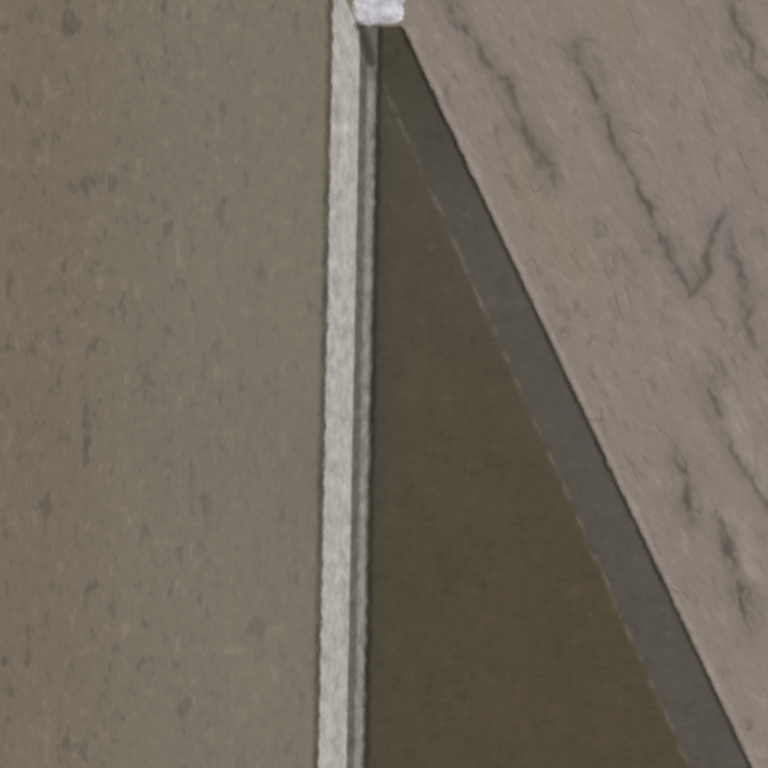
Give the GLSL for this texture, as a Shadertoy shader.

```glsl
// Draws a pale ridged strip beside a dark tapering wedge, between two wood-like fields.
// Slanted edge lines divide the canvas; gradient noise gives flecks and fibres,
// and a loop of warped segments gives the ragged veins of the right-hand field.

const float SOFT = 0.0018;

vec2 hashGradient(vec2 cell) {
    vec2 h = vec2(dot(cell, vec2(127.1, 311.7)), dot(cell, vec2(269.5, 183.3)));
    return 2.0 * fract(sin(h) * 43758.5) - 1.0;
}

float gradientNoise(vec2 p) {
    vec2 i = floor(p), f = fract(p);
    vec2 u = f * f * f * (f * (f * 6.0 - 15.0) + 10.0);
    float a = dot(hashGradient(i), f);
    float b = dot(hashGradient(i + vec2(1, 0)), f - vec2(1, 0));
    float c = dot(hashGradient(i + vec2(0, 1)), f - vec2(0, 1));
    float d = dot(hashGradient(i + vec2(1, 1)), f - vec2(1, 1));
    return mix(mix(a, b, u.x), mix(c, d, u.x), u.y);
}

float fbm(vec2 p) {
    float sum = 0.0, amp = 0.6;
    for (int i = 0; i < 3; i++) {
        sum += amp * gradientNoise(p);
        p = p * 2.03 + 17.3;
        amp *= 0.55;
    }
    return sum;
}

float edge(float x, float at, float w) { return smoothstep(at - w, at + w, x); }

float band(float x, float a, float b, float w) { return edge(x, a, w) - edge(x, b, w); }

float line(float d, float w) { return exp(-d * d / (w * w)); }

float segmentDistance(vec2 p, vec2 a, vec2 b) {
    vec2 ab = b - a;
    return length(p - a - ab * clamp(dot(p - a, ab) / dot(ab, ab), 0.0, 1.0));
}

float boxDistance(vec2 p, vec2 halfSize, float r) {
    vec2 q = abs(p) - halfSize + r;
    return length(max(q, 0.0)) + min(max(q.x, q.y), 0.0) - r;
}

// Small marks: positive where the noise peaks, negative where it dips
float flecks(vec2 p) {
    float n = fbm(p);
    return smoothstep(0.08, 0.36, n) - smoothstep(0.08, 0.36, -n);
}

// Left field: upright flecks, dark pits and broad tonal drift
vec3 leftField(vec2 p) {
    vec3 col = mix(vec3(0.462, 0.425, 0.373), vec3(0.478, 0.448, 0.398), smoothstep(0.0, 0.3, p.x));
    float fading = mix(1.0, 0.6, smoothstep(0.12, 0.38, p.x));
    col *= 1.0 + 0.05 * fbm(p * vec2(9.0, 3.5) + 4.0) + 0.08 * fbm(p * vec2(110.0, 75.0));
    col *= 1.0 + 0.075 * fading * flecks(p * vec2(58.0, 36.0) + 31.0);
    float pits = smoothstep(0.12, 0.34, fbm(p * vec2(40.0, 19.0) + 70.0));
    return col * (1.0 - 0.12 * fading * pits);
}

// Right field: slanted grain crossed by ragged veins
vec3 rightField(vec2 p) {
    vec2 g = vec2(p.x + 0.47 * p.y, p.y);
    vec3 col = mix(vec3(0.53, 0.49, 0.435), vec3(0.535, 0.495, 0.47), 0.5 + fbm(g * vec2(9.0, 4.0)));
    col *= 1.0 + 0.09 * fbm(g * vec2(110.0, 75.0)) + 0.08 * fbm(g * vec2(24.0, 6.0));
    col *= 1.0 + 0.06 * flecks(g * vec2(55.0, 28.0));
    float contour = fbm(g * vec2(13.0, 4.5) + 0.25 * fbm(p * 30.0));
    col *= 1.0 - 0.10 * line(contour - 0.1, 0.03) * smoothstep(-0.05, 0.2, fbm(p * 22.0));
    vec2 w = p + 0.030 * vec2(fbm(p * 20.0), fbm(p * 20.0 + 9.0));
    vec4 veins[11] = vec4[11](
        vec4(0.58, 1.0, 0.65, 0.90), vec4(0.65, 0.90, 0.72, 0.76),
        vec4(0.75, 0.94, 0.83, 0.75), vec4(0.83, 0.75, 0.90, 0.62),
        vec4(0.90, 0.62, 0.94, 0.72), vec4(0.95, 0.70, 0.98, 0.55),
        vec4(0.92, 0.50, 0.96, 0.40), vec4(0.96, 0.40, 1.0, 0.34),
        vec4(0.88, 0.41, 0.90, 0.32), vec4(0.94, 0.33, 0.98, 0.18),
        vec4(0.95, 1.0, 1.0, 0.88));
    float dist = 1.0;
    for (int i = 0; i < 11; i++) dist = min(dist, segmentDistance(w, veins[i].xy, veins[i].zw));
    float broken = smoothstep(-0.35, 0.2, fbm(p * 30.0 + 3.0));
    col *= 1.0 - 0.20 * broken * line(dist, 0.0055) - 0.07 * line(dist, 0.018);
    float pale = line(segmentDistance(w, vec2(0.95, 0.48), vec2(0.99, 0.37)), 0.016)
               + line(segmentDistance(w, vec2(0.95, 0.33), vec2(0.99, 0.25)), 0.012);
    return col + 0.05 * pale;
}

// Wedge: brown face, grey bevel and a broken highlight between them
vec3 wedge(vec2 p, float bevelDist, float stripDist) {
    vec3 face = mix(vec3(0.318, 0.285, 0.225), vec3(0.325, 0.3, 0.255), smoothstep(0.2, 0.8, p.y));
    face = mix(face, vec3(0.29, 0.275, 0.24), exp(-max(stripDist, 0.0) / 0.022));
    vec3 bevel = mix(vec3(0.34, 0.32, 0.29), vec3(0.285, 0.27, 0.23), smoothstep(0.65, 0.95, p.y));
    vec3 col = mix(face, bevel, edge(bevelDist, 0.0, 0.010));
    col += 0.07 * line(bevelDist, 0.0035) * smoothstep(-0.2, 0.3, fbm(p * 36.0));
    col *= 1.0 + 0.10 * fbm(p * 90.0) + 0.08 * fbm(p * 10.0);
    return col * (1.0 + 0.05 * flecks(p * 42.0 + 12.0));
}

void mainImage(out vec4 fragColor, in vec2 fragCoord) {
    vec2 p = fragCoord / iResolution.xy;
    float soft = max(SOFT, 0.8 / iResolution.y);
    float wobble = 0.006 * fbm(p * 55.0);

    // Signed offsets from the three slanted edges
    float s = p.x - (0.415 + 0.019 * p.y) + 0.7 * wobble;
    float outer = (p.x - (0.979 - 0.4716 * p.y)) * 0.904 + 0.6 * wobble;
    float inner = (p.x - (0.898 - 0.448 * p.y)) * 0.913 + wobble;

    // Fields and wedge
    vec3 col = mix(leftField(p), rightField(p), edge(p.x, 0.49, soft));
    float below = 1.0 - edge(p.y, 0.966, 0.004);
    float inWedge = edge(s, 0.05, soft) * (1.0 - edge(outer, 0.0, 0.0025)) * below;
    col = mix(col, wedge(p, inner, s - 0.062), inWedge);
    float worn = 0.75 + 0.7 * fbm(p * 30.0 + 8.0);
    col *= 1.0 - 0.36 * worn * below * line(outer + 0.002, 0.0035);
    col += 0.05 * worn * below * line(outer - 0.006, 0.0035);

    // Strip: shadow, groove, thin ridge and bright ridge
    float streak = fbm(p * vec2(90.0, 45.0));
    col *= 1.0 - 0.32 * worn * line(s + 0.004, 0.0045);
    col = mix(col, vec3(0.39, 0.38, 0.35) + 0.12 * streak, band(s, 0.034, 0.059, 0.003) * below);
    float ridge = band(s, 0.046, 0.056, 0.0035) * (1.0 - edge(p.y, 0.91, 0.03));
    col = mix(col, vec3(0.53, 0.52, 0.49) + 0.18 * streak, ridge);
    col *= 1.0 - 0.28 * worn * below * line(s - 0.062, 0.004);
    float brightEnd = 0.036 - 0.5 * max(0.0, p.y - 0.96) + 0.9 * wobble;
    vec3 bright = vec3(0.67, 0.66, 0.635) * (1.0 + 0.28 * streak);
    col = mix(col, bright, band(s, 0.0, brightEnd, 0.003));

    // Pale cap and the dark notch beneath it
    float notch = segmentDistance(p, vec2(0.469, 0.966), vec2(0.483, 0.92)) + wobble;
    col = mix(col, vec3(0.24, 0.23, 0.20), 0.75 * (1.0 - edge(notch, 0.006, 0.005)));
    float cap = boxDistance(p - vec2(0.494, 1.0), vec2(0.033, 0.031), 0.016) + 1.5 * wobble;
    col = mix(col, vec3(0.74, 0.73, 0.75) + 0.4 * fbm(p * 45.0), 1.0 - edge(cap, 0.0, 0.004));

    fragColor = vec4(clamp(col, 0.0, 1.0), 1.0);
}
```
